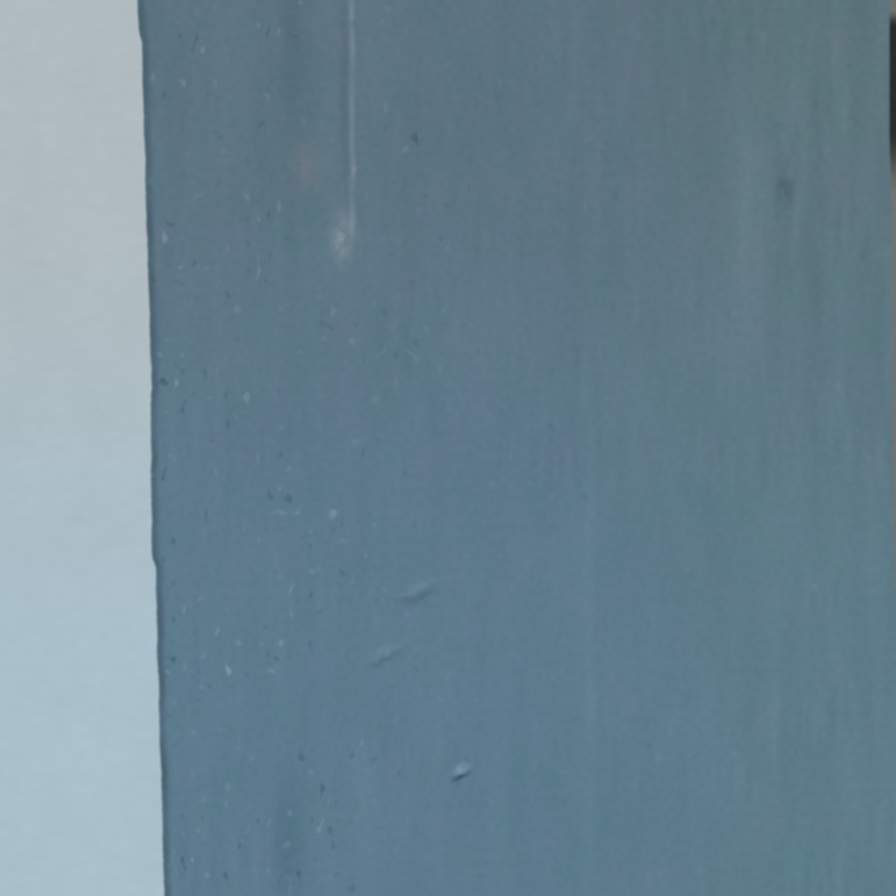
A WebGL 2 fragment shader for this texture:

```glsl
#version 300 es
precision highp float;
// Painted wall: a pale strip on the left beside a brushed slate-blue field with worn marks.
uniform vec2 u_resolution;
out vec4 outColor;

// Colours
const vec3 PALE_TOP = vec3(0.688, 0.735, 0.752);
const vec3 PALE_BOTTOM = vec3(0.665, 0.753, 0.798);
const vec3 SLATE_TOP = vec3(0.364, 0.452, 0.504);
const vec3 SLATE_BOTTOM = vec3(0.366, 0.484, 0.558);
const vec3 SEAM_SHADE = vec3(0.270, 0.355, 0.405);
const vec3 CHIP_LIGHT = vec3(0.590, 0.620, 0.650);
const vec3 WORN_MAUVE = vec3(0.460, 0.475, 0.510);
const vec3 PIT_DARK = vec3(0.270, 0.340, 0.385);
const vec3 GAP_DARK = vec3(0.170, 0.170, 0.160);
const vec3 GAP_TAN = vec3(0.450, 0.450, 0.430);
// Layout, in canvas units
const float SEAM_BOTTOM = 0.1836;
const float SEAM_TOP = 0.1555;
const float SEAM_WOBBLE = 0.0016;
const float EDGE_SOFT = 0.0024;
const float GAP_X = 0.993;
const float SCRATCH_X = 0.393;
// Surface strengths
const float STREAK = 0.016;
const float MOTTLE = 0.014;
const float GRAIN = 0.017;
const float FLECK = 0.075;

vec2 hash2(vec2 p) {
  vec3 q = fract(p.xyx * vec3(0.1031, 0.1030, 0.0973));
  q += dot(q, q.yzx + 33.33);
  return fract((q.xx + q.yz) * q.zy);
}

float corner(vec2 cell, vec2 offset, vec2 f) {
  return dot(hash2(cell + offset) * 2.0 - 1.0, f - offset);
}

// Gradient noise, about -0.7 to 0.7
float noise(vec2 p) {
  vec2 i = floor(p), f = p - i;
  vec2 u = f * f * f * (f * (f * 6.0 - 15.0) + 10.0);
  float low = mix(corner(i, vec2(0, 0), f), corner(i, vec2(1, 0), f), u.x);
  float high = mix(corner(i, vec2(0, 1), f), corner(i, vec2(1, 1), f), u.x);
  return mix(low, high, u.y);
}

float fbm(vec2 p) {
  float sum = 0.0;
  for (float amp = 1.0; amp > 0.15; amp *= 0.55) {
    sum += amp * noise(p);
    p = p * 2.03 + 17.7;
  }
  return sum;
}

// Soft elliptical mark
float blob(vec2 p, vec2 centre, vec2 radius) {
  vec2 d = (p - centre) / radius;
  return exp(-dot(d, d));
}

// Ragged raised paint: light above, shadow below
float bump(vec2 p, vec2 centre, vec2 radius) {
  vec2 q = p - centre + 0.008 * vec2(noise(p * 70.0), noise(p * 70.0 + 9.0));
  q.y -= 0.4 * q.x;
  return 0.7 * blob(q, vec2(0, 0.5 * radius.y), radius) - blob(q, vec2(0, -radius.y), radius);
}

float seamX(float y) {
  float notch = 0.003 * smoothstep(0.365, 0.38, y) * smoothstep(0.56, 0.38, y);
  notch += 0.003 * smoothstep(0.95, 0.965, y) - 0.0015 * smoothstep(0.56, 0.57, y);
  return mix(SEAM_BOTTOM, SEAM_TOP, y) - notch + SEAM_WOBBLE * fbm(vec2(y * 30.0, 3.5));
}

vec3 slateField(vec2 p) {
  // Broad drift, tinted mottling and broken brush streaks
  vec3 col = mix(SLATE_BOTTOM, SLATE_TOP, smoothstep(0.15, 1.0, p.y));
  col += vec3(0.0, 0.001, -0.018) * smoothstep(0.55, 0.9, p.x);
  col += MOTTLE * fbm(p * vec2(7.0, 4.5) + 5.0) * vec3(1.0, 0.7, 0.8);
  col += 0.018 * fbm(p * vec2(22.0, 17.0) + 40.0) * vec3(1.0, -0.1, 0.5);
  float patchy = smoothstep(-0.35, 0.45, noise(p * vec2(7.0, 9.0) + 70.0));
  float streak = noise(p * vec2(40.0, 4.0)) + 1.8 * patchy * noise(p * vec2(85.0, 12.0));
  col += STREAK * mix(0.65, 1.2, smoothstep(0.6, 0.9, p.x)) * streak;
  col += 0.024 * blob(p, vec2(0.835, 0.72), vec2(0.025, 0.18));
  col += 0.014 * blob(p, vec2(0.657, 0.25), vec2(0.007, 0.28));
  col -= 0.028 * blob(p, vec2(0.322, 0.06), vec2(0.016, 0.08));
  col -= 0.026 * blob(p, vec2(0.325, 0.96), vec2(0.018, 0.13));

  // Sparse flecks, denser toward the left
  float fleck = noise(p * vec2(85.0, 62.0) + 31.0);
  float density = mix(0.25, 1.0, smoothstep(0.65, 0.25, p.x)) * (0.4 + 0.8 * patchy);
  col += FLECK * density * sign(fleck) * smoothstep(0.27, 0.65, abs(fleck));

  // Worn patch, broken scratch and its groove
  float rough = clamp(0.75 + 1.2 * fbm(p * 45.0), 0.0, 1.4);
  col = mix(col, WORN_MAUVE, 0.6 * rough * blob(p, vec2(0.345, 0.815), vec2(0.020, 0.025)));
  float x = p.x - SCRATCH_X + 0.003 * noise(vec2(p.y * 24.0, 2.0));
  float fade = smoothstep(0.71, 0.75, p.y) * clamp(0.65 + 1.4 * noise(vec2(p.y * 30.0, 8.0)), 0.0, 1.0);
  col = mix(col, CHIP_LIGHT, 0.42 * fade * exp(-pow(x / 0.0034, 2.0)));
  col = mix(col, PIT_DARK, 0.25 * blob(vec2(x, p.y), vec2(-0.009, 0.90), vec2(0.005, 0.10)));
  col = mix(col, CHIP_LIGHT, 0.65 * min(rough, 1.0) * blob(p, vec2(0.381, 0.735), vec2(0.013, 0.024)));

  // Paint ridges, chip and pits
  col += 0.050 * bump(p, vec2(0.467, 0.340), vec2(0.018, 0.006));
  col += 0.050 * bump(p, vec2(0.430, 0.270), vec2(0.016, 0.005));
  col += 0.150 * bump(p, vec2(0.514, 0.139), vec2(0.008, 0.004));
  return mix(col, PIT_DARK, 0.5 * rough * blob(p, vec2(0.876, 0.792), vec2(0.010, 0.020)));
}

void main() {
  vec2 p = gl_FragCoord.xy / u_resolution;
  float soft = max(EDGE_SOFT, 0.8 / u_resolution.x), d = p.x - seamX(p.y);
  vec3 pale = mix(PALE_BOTTOM, PALE_TOP, smoothstep(0.2, 0.8, p.y));
  pale += 0.010 * fbm(p * vec2(14.0, 9.0)) + 0.011 * noise(p * vec2(40.0, 80.0));
  float shade = (0.6 + 0.5 * noise(vec2(p.y * 18.0, 5.0))) * exp(-pow((d - 0.003) / 0.005, 2.0));
  vec3 col = mix(pale, mix(slateField(p), SEAM_SHADE, shade), smoothstep(-soft, soft, d));
  // Narrow gap along the right border: dark at the top, tan below
  float gap = smoothstep(-soft, soft, p.x - GAP_X - 0.003 * smoothstep(0.85, 0.75, p.y));
  vec3 gapColor = mix(GAP_TAN, GAP_DARK, smoothstep(0.78, 0.86, p.y) * smoothstep(0.99, 0.97, p.y));
  col = mix(col, gapColor, gap * smoothstep(0.28, 0.50, p.y));
  col += GRAIN * noise(p * 125.0) * mix(0.4, 1.0, step(0.0, d));
  outColor = vec4(clamp(col, 0.0, 1.0), 1.0);
}
```
